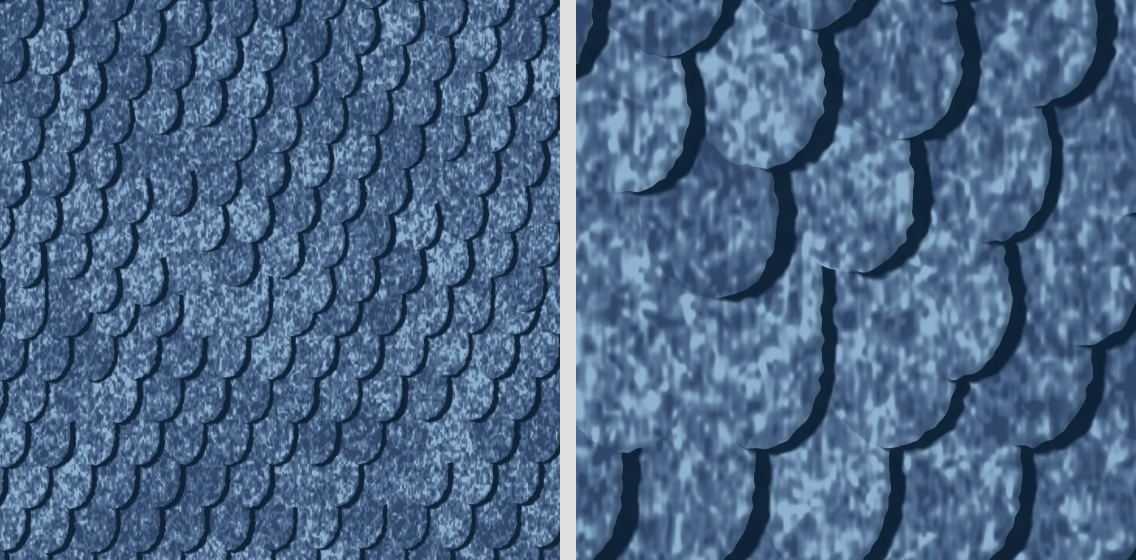
Left: the whole. Right: its middle third, enlarged.
Reproduce this pattern procedurally as a Shadertoy shader.

```glsl
// Weathered blue slate scales: overlapping rounded courses, tilted above a seam and level below it.

const vec3 SHADOW_BLUE = vec3(0.05, 0.125, 0.205);
const vec3 DEEP_BLUE = vec3(0.19, 0.275, 0.42);
const vec3 MID_BLUE = vec3(0.305, 0.415, 0.555);
const vec3 PALE_BLUE = vec3(0.56, 0.70, 0.82);
const vec3 RIM_GREY = vec3(0.19, 0.28, 0.35);

float hash(vec2 p) {
    return fract(sin(dot(p, vec2(127.1, 311.7))) * 43758.55);
}

float noise(vec2 p) {
    vec2 cell = floor(p), f = fract(p);
    f = f * f * (3.0 - 2.0 * f);
    float low = mix(hash(cell), hash(cell + vec2(1, 0)), f.x);
    float high = mix(hash(cell + vec2(0, 1)), hash(cell + vec2(1, 1)), f.x);
    return mix(low, high, f.y);
}

// Signed distance to a U-shaped scale whose tip is at the origin.
float scaleDistance(vec2 p, float halfWidth, float curveHeight) {
    vec2 q = vec2(p.x / halfWidth, max(curveHeight - p.y, 0.0) / curveHeight);
    return (length(q) - 1.0) * halfWidth;
}

// Lays one scale over the surface, held as (tone, shadow, rim).
vec3 layScale(vec3 surface, vec2 p, vec2 id, float blur) {
    float body = scaleDistance(p, 0.5, 0.66);
    float depth = mix(0.75, 1.15, hash(id + 5.3));
    float shadowEdge = scaleDistance(p - depth * vec2(0.125, -0.055), 0.49, 0.66);
    float raised = step(0.05, hash(id + 9.7));
    float shade = 1.0 - smoothstep(-0.012 - blur, 0.012 + blur, shadowEdge);
    surface.y = max(surface.y, raised * shade);

    float facing = raised * smoothstep(-0.1, 0.3, p.x);
    float rim = facing * smoothstep(-0.06, -0.01, body);
    float cover = 1.0 - smoothstep(-blur, blur, body);
    return mix(surface, vec3(hash(id), 0.0, rim), cover);
}

// Staggered courses, bottom to top, keeping tips whose height lies within span.
vec3 layCourses(vec3 surface, vec2 uv, vec2 origin, float angle, float width,
                float pitch, vec2 span, float seed, float pixel) {
    float c = cos(angle), s = sin(angle);
    mat2 turn = mat2(c, s, -s, c);
    vec2 p = (uv - origin) * turn / width;
    float baseRow = floor(p.y / pitch);

    for (int k = -2; k <= 1; k++) {
        float row = baseRow + float(k);
        float shift = 0.5 * mod(row, 2.0);
        float baseCol = floor(p.x - shift + 0.5);
        for (int i = 1; i >= -1; i--) {
            float col = baseCol + float(i);
            vec2 id = vec2(col, row) + seed;
            vec2 tip = vec2(col + shift, row * pitch);
            float height = (origin + turn * tip * width).y;
            if (height < span.x || height > span.y) continue;
            vec2 jitter = 0.06 * (vec2(hash(id + 2.1), hash(id + 3.9)) - 0.5);
            surface = layScale(surface, p - tip - jitter, id, 0.7 * pixel / width);
        }
    }
    return surface;
}

// Short dapples crossed by fine vertical and slanted streaks.
float slateGrain(vec2 uv) {
    vec2 warp = vec2(noise(uv * 70.0), noise(uv * 70.0 + 17.0)) - 0.5;
    float dapple = noise(uv * vec2(140, 105) + warp);
    float fleck = noise(uv * vec2(270, 190) + warp + 31.0);
    float streak = noise(uv * vec2(360, 90) + 7.0);
    float slant = noise(vec2(uv.x + uv.y, (uv.y - uv.x) * 2.2) * 50.0);
    return 0.36 * dapple + 0.31 * fleck + 0.2 * streak + 0.13 * slant;
}

vec3 slateColour(float value) {
    vec3 colour = mix(DEEP_BLUE, MID_BLUE, smoothstep(0.2, 0.55, value));
    return mix(colour, PALE_BLUE, smoothstep(0.49, 0.88, value));
}

void mainImage(out vec4 fragColor, in vec2 fragCoord) {
    vec2 uv = fragCoord / iResolution.xy;
    float pixel = 1.0 / iResolution.y;

    // Slightly ragged outlines
    vec2 ragged = vec2(noise(uv * 170.0), noise(uv * 170.0 + 43.0)) - 0.5;
    vec2 place = uv + 0.003 * ragged;

    // Level courses first, then the tilted ones overlapping them
    vec3 surface = vec3(0.5, 0.0, 0.0);
    surface = layCourses(surface, place, vec2(0.043, 0.397), 0.008, 0.0796,
                         0.96, vec2(-1.0, 0.41), 11.0, pixel);
    surface = layCourses(surface, place, vec2(0.531, 0.586), 0.197, 0.083,
                         0.877, vec2(0.437, 2.0), 73.0, pixel);

    // Mottled slate, toned per scale and by broad weathering
    float weather = noise(uv * 7.0 + 3.0) - 0.5;
    float value = 0.5 + 1.4 * (slateGrain(uv) - 0.5);
    value += 0.24 * (surface.x - 0.5) + 0.08 * weather;
    vec3 colour = slateColour(value);

    // Worn rims and cast shadows
    colour = mix(colour, RIM_GREY, 0.5 * surface.z);
    colour = mix(colour, SHADOW_BLUE, 0.96 * surface.y);
    fragColor = vec4(colour, 1.0);
}
```
